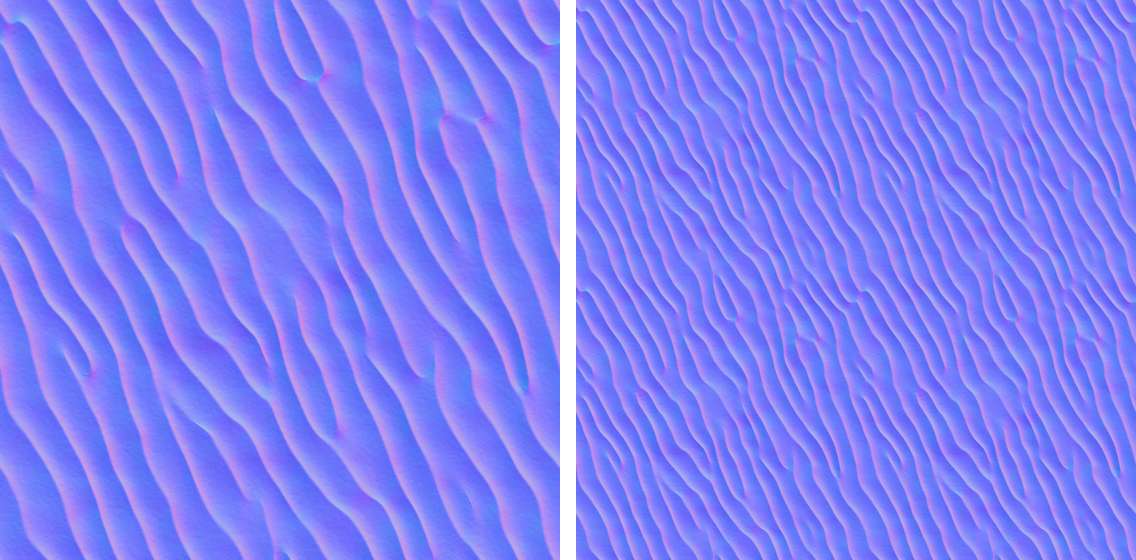
Left, the tile; right, the same tile 2 across and 2 down.
A three.js fragment shader for this texture map:

```glsl
// Tiling normal map of wind-blown sand ripples with forks and broken crests.
// Whole-number waves of similar direction are summed; the phase of the sum
// drives a skewed ripple profile, and height differences give the normal.

varying vec2 vUv;

const float TAU = 6.2831853;
const vec2 RIPPLE_COUNT = vec2(15.0, 7.0);  // crests across and up
const float WAVE_SPREAD = 2.05;             // more spread, more forks
const float RIPPLE_GAIN = 1.22;
const float STEP = 0.001;

float hash(vec2 cell, float seed) {
  vec3 q = fract(vec3(cell.xyx) * vec3(0.1031, 0.1030, 0.0973) + seed * 0.137);
  q += dot(q, q.yzx + 33.33);
  return fract((q.x + q.y) * q.z);
}

// Smooth value noise that wraps after "cells" repeats, from -1 to 1
float wrapNoise(vec2 p, vec2 cells, float seed) {
  vec2 g = p * cells;
  vec2 i = floor(g);
  vec2 f = g - i;
  f = f * f * f * (f * (f * 6.0 - 15.0) + 10.0);
  vec2 a = mod(i, cells);
  vec2 b = mod(i + 1.0, cells);
  float low = mix(hash(a, seed), hash(vec2(b.x, a.y), seed), f.x);
  float high = mix(hash(vec2(a.x, b.y), seed), hash(b, seed), f.x);
  return mix(low, high, f.y) * 2.0 - 1.0;
}

vec2 wrapNoise2(vec2 p, vec2 cells, float seed) {
  return vec2(wrapNoise(p, cells, seed), wrapNoise(p, cells, seed + 0.5));
}

// Complex sum of waves whose directions cluster around one ripple direction
vec2 waveSum(vec2 p, vec2 center, float spread) {
  vec2 sum = vec2(0.0);
  float power = 0.0;
  for (int j = -5; j <= 5; j++) {
    for (int i = -4; i <= 4; i++) {
      vec2 offset = vec2(float(i), float(j));
      float weight = exp(-dot(offset, offset) / (4.0 * spread * spread));
      float turn = fract(dot(center + offset, p) + hash(offset + 9.0, 3.0));
      sum += weight * vec2(cos(turn * TAU), sin(turn * TAU));
      power += weight * weight;
    }
  }
  return sum / sqrt(power);
}

// Gentle rise, rounded crest and steep fall that fades into the trough
float rippleProfile(float angle, float decay) {
  float height = 0.0;
  for (int i = 1; i <= 10; i++) {
    float m = float(i);
    float w = TAU * m;
    float soften = exp(-0.018 * m * m);
    height += soften * (cos(m * angle) - decay * sin(m * angle) / w)
            / (decay * decay + w * w);
  }
  return 2.0 * height;
}

float sandHeight(vec2 p) {
  // Wander of the crests in large bends and small kinks
  vec2 wander = 0.010 * wrapNoise2(p, vec2(9.0, 8.0), 1.0)
              + 0.0035 * wrapNoise2(p, vec2(19.0, 17.0), 2.0);
  vec2 wave = waveSum(p + wander, RIPPLE_COUNT, WAVE_SPREAD);

  // Ripples flatten where crests split or end
  float strength = length(wave);
  float amplitude = strength / sqrt(strength * strength + 0.07);
  float angle = atan(wave.y, wave.x + 1e-6);
  float ripples = rippleProfile(angle, 2.9) / length(RIPPLE_COUNT);

  // Broad swells, soft unevenness and fine grain
  float swell = 0.0035 * wrapNoise(p, vec2(10.0, 9.0), 7.0);
  float uneven = 0.0010 * wrapNoise(p, vec2(27.0, 25.0), 4.0);
  float grain = 0.00014 * wrapNoise(p, vec2(120.0, 130.0), 5.0)
              + 0.00009 * wrapNoise(p, vec2(240.0, 250.0), 6.0);
  return RIPPLE_GAIN * amplitude * ripples + swell + uneven + grain;
}

void main() {
  float here = sandHeight(vUv);
  float right = sandHeight(vUv + vec2(STEP, 0.0));
  float above = sandHeight(vUv + vec2(0.0, STEP));
  vec2 slope = vec2(right - here, above - here) / STEP;

  // Limit the steepest faces, then encode the normal as a colour
  slope /= sqrt(1.0 + 0.5 * dot(slope, slope));
  vec3 normal = normalize(vec3(-slope, 1.0));
  vec3 color = normal * 0.5 + 0.5;
  gl_FragColor = vec4(color * vec3(1.0, 1.0, 0.99), 1.0);
}
```
